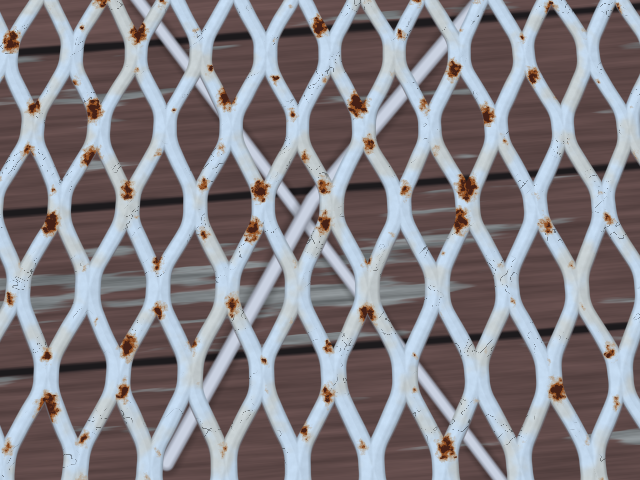
Reproduce this pattern procedurally as a WebGL 1 fragment shader.

```glsl
precision mediump float;
// Expanded-metal mesh with chipped white paint and rust, above soft-focus planks.
// Holes are clipped diamonds on two interleaved lattices in mild perspective;
// gradient noise drives the plank grain, worn paint, rust and hairline cracks.
uniform vec2 u_resolution;

#define PITCH 0.1455        // joint spacing, in canvas heights
#define ROW 1.21            // row height, in joint spacings
#define TILT 0.154          // perspective narrowing towards the top
#define HOLE_HALF 0.322     // half width of a hole
#define HOLE_TIP 0.423      // size of the diamond that cuts its ends
#define RUST_SIZE 0.21      // largest rust spot
#define PLANK 0.3325        // plank height
#define PAINT vec3(0.75, 0.83, 0.91)
#define WORN_PAINT vec3(0.76, 0.79, 0.80)
#define BROWN vec3(0.38, 0.295, 0.29)
#define BARE_WOOD vec3(0.48, 0.50, 0.51)
#define GAP vec3(0.11, 0.10, 0.11)

float hash(vec2 p) {
  p = fract(p * vec2(0.1031, 0.1137));
  p += dot(p, p.yx + 33.33);
  return fract((p.x + p.y) * p.x * 17.31);
}

vec2 gradient(vec2 cell) {
  float a = 6.2832 * hash(cell + 91.7);
  return vec2(cos(a), sin(a));
}

float noise(vec2 p) {
  vec2 i = floor(p), f = p - i;
  vec2 w = f * f * f * (f * (f * 6.0 - 15.0) + 10.0);
  vec2 e = vec2(1.0, 0.0);
  float low = mix(dot(gradient(i), f), dot(gradient(i + e), f - e), w.x);
  float high = mix(dot(gradient(i + e.yx), f - e.yx), dot(gradient(i + 1.0), f - 1.0), w.x);
  return mix(low, high, w.y);
}

float fbm(vec2 p) {
  float sum = 0.0, amp = 0.65;
  for (int i = 0; i < 4; i++) {
    sum += amp * noise(p);
    p = p * 2.03 + 17.3;
    amp *= 0.5;
  }
  return sum;
}

// One of the two hole lattices: xy is the local position, zw the cell.
vec4 holeCell(vec2 q, vec2 origin) {
  vec2 period = vec2(1.0, 2.0 * ROW);
  vec2 cell = floor((q - origin) / period + 0.5);
  return vec4(q - origin - cell * period, cell);
}

float holeDistance(vec2 local) {
  vec2 a = abs(local);
  float side = a.x - HOLE_HALF;
  float slant = (a.x + 0.5 * a.y - HOLE_TIP) * 0.894;
  float k = max(0.06 - abs(side - slant), 0.0);
  return max(side, slant) + k * k / 0.24;
}

// Positive on metal, negative in the holes.
float meshDistance(vec2 q) {
  return min(holeDistance(holeCell(q, vec2(0.5, 0.0)).xy),
             holeDistance(holeCell(q, vec2(0.0, ROW)).xy));
}

// Rust gathers at the two tips of each hole.
float rustField(vec4 hole, float seed) {
  float field = -1.0;
  for (int i = 0; i < 2; i++) {
    float end = float(i) * 2.0 - 1.0;
    vec2 id = hole.zw * 3.0 + vec2(seed, 40.0 + 7.0 * end);
    float h = hash(id);
    vec2 jitter = vec2(hash(id + 11.3), hash(id + 27.9)) - 0.5;
    vec2 spot = vec2(0.0, 0.88 * end) + jitter * 0.32;
    field = max(field, RUST_SIZE * h * h - length((hole.xy - spot) * vec2(1.3, 0.9)));
  }
  return field;
}

float segmentDistance(vec2 p, vec2 a, vec2 b) {
  vec2 ab = b - a;
  return length(p - a - ab * clamp(dot(p - a, ab) / dot(ab, ab), 0.0, 1.0));
}

vec3 addRod(vec3 base, float dist, float radius) {
  vec3 tone = mix(vec3(0.56, 0.58, 0.63), vec3(0.79, 0.82, 0.88), smoothstep(radius, radius * 0.3, dist));
  base *= 1.0 - 0.2 * smoothstep(radius * 2.2, radius, dist);
  return mix(base, tone, smoothstep(radius + 0.003, radius - 0.003, dist));
}

vec3 planks(vec2 p) {
  float t = (p.y - 0.075 * p.x - 0.222) / PLANK;
  float grain = fbm(vec2(p.x * 3.0, t * 22.0));
  float band = (t - 0.42) / 0.27;
  float wear = fbm(vec2(p.x * 2.6 + 4.0, t * 8.0)) - 0.3;
  wear += 0.42 * exp(-band * band) * smoothstep(1.25, 0.85, p.x);
  vec3 wood = BROWN * (1.0 + 0.3 * grain + 0.12 * (hash(vec2(floor(t), 5.0)) - 0.5));
  wood = mix(wood, BARE_WOOD * (1.0 + 0.5 * grain), smoothstep(-0.03, 0.14, wear));
  float gap = abs(fract(t + 0.5) - 0.5) * PLANK;
  return mix(GAP, wood, smoothstep(0.003, 0.013, gap + 0.004 * grain));
}

void main() {
  vec2 p = gl_FragCoord.xy / u_resolution.y;
  vec3 color = planks(p);
  color = addRod(color, segmentDistance(p, vec2(0.28, 1.01), vec2(1.05, -0.01)), 0.013);
  float bentRod = min(segmentDistance(p, vec2(1.01, 1.01), vec2(0.651, 0.583)),
                      segmentDistance(p, vec2(0.651, 0.583), vec2(0.347, 0.035)));
  color = addRod(color, bentRod, 0.016);

  // Mesh space, with slightly uneven strands
  float scale = PITCH * (1.0 + TILT * (0.401 - p.y));
  vec2 q = (p - vec2(0.62, 0.401)) / scale;
  q += 0.025 * vec2(noise(q * 1.7), noise(q * 1.7 + 40.0));
  float aa = 0.8 / (u_resolution.y * scale);
  float d = meshDistance(q);

  // Painted face: patchy tone, soft bevel, hairline cracks
  float patchy = fbm(q * 1.3 + 8.0);
  vec3 face = mix(PAINT, WORN_PAINT, smoothstep(-0.05, 0.25, patchy));
  face *= 1.0 + 0.05 * fbm(q * 9.0) + 1.0 * (d - meshDistance(q + vec2(-0.03, 0.03)));
  face *= mix(0.8, 1.0, smoothstep(0.0, 0.05, d));
  float crack = smoothstep(0.025, 0.008, abs(noise(q * 5.0 + 3.0 * patchy)));
  face *= 1.0 - 0.4 * crack * smoothstep(0.12, 0.3, noise(q * 1.9 + 60.0));

  // Rust: pale stain, orange body, dark pits
  float rust = max(rustField(holeCell(q, vec2(0.5, 0.0)), 1.0),
                   rustField(holeCell(q, vec2(0.0, ROW)), 2.0));
  float speckle = fbm(q * 11.0);
  rust += 0.14 * speckle;
  face = mix(face, vec3(0.71, 0.62, 0.52), 0.85 * smoothstep(-0.05, 0.03, rust));
  face = mix(face, vec3(0.58, 0.32, 0.14), smoothstep(0.005, 0.06, rust));
  face = mix(face, vec3(0.27, 0.13, 0.09), smoothstep(0.05, 0.11, rust + 0.1 * speckle));

  // Cut edge of the sheet, then its face
  float edge = meshDistance(q + vec2(0.0, 0.035));
  color = mix(color, vec3(0.43, 0.43, 0.46), 0.8 * smoothstep(-aa, aa, edge));
  color = mix(color, face, smoothstep(-aa, aa, d));
  gl_FragColor = vec4(color, 1.0);
}
```
